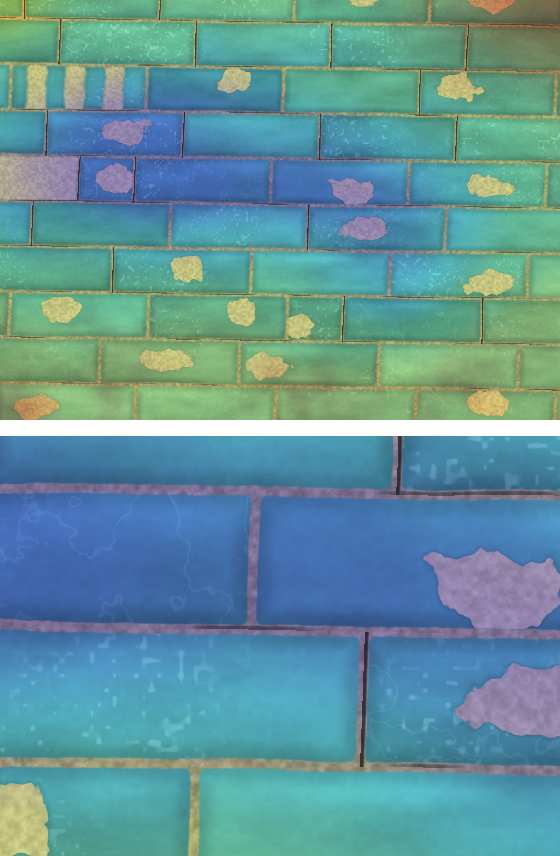
Top, the full canvas; bottom, a detail of the centre.
This texture is drawn by a Shadertoy shader. Its source:

```glsl
const float ROW_HEIGHT = 0.1084;
const float HALF_BRICK = 0.133;
const float JOINT = 0.0039;

float hash(vec2 p) {
    vec3 v = fract(vec3(p.xyx) * 0.1031);
    v += dot(v, v.yzx + 33.33);
    return fract((v.x + v.y) * v.z);
}

float noise(vec2 p) {
    vec2 i = floor(p), f = fract(p);
    f = f * f * (3.0 - 2.0 * f);
    return mix(mix(hash(i), hash(i + vec2(1, 0)), f.x),
               mix(hash(i + vec2(0, 1)), hash(i + vec2(1, 1)), f.x), f.y);
}

float fbm(vec2 p) {
    float sum = 0.0, amp = 0.5;
    for (int i = 0; i < 4; i++) {
        sum += amp * noise(p);
        p = p * 2.03 + 17.7;
        amp *= 0.5;
    }
    return sum / 0.9375;
}

float roundBox(vec2 p, vec2 halfSize, float radius) {
    vec2 d = abs(p) - halfSize + radius;
    return length(max(d, 0.0)) + min(max(d.x, d.y), 0.0) - radius;
}

// Finds the brick under p (y down): its id, local position and half size
void findBrick(vec2 p, out vec2 id, out vec2 local, out vec2 halfSize) {
    float y = (p.y - 0.0143 * p.x - 0.0434) / ROW_HEIGHT + 1.0;
    float row = floor(y);
    float localY = (fract(y) - 0.5) * ROW_HEIGHT;
    float width = 0.3215 + 0.0013 * row;
    float start = 0.059 - 0.0165 * row + 0.1 * mod(row, 2.0) - 0.021 * step(6.0, row);
    float x = p.x - start + 0.04 * localY;

    // Two courses contain an inserted half brick
    bool leftCut = row == 4.0, rightCut = row == 7.0;
    if (leftCut) x += HALF_BRICK;
    float cut = leftCut ? width : (rightCut ? 2.0 * width : 1e3);
    bool isHalf = x > cut && x < cut + HALF_BRICK;
    if (x >= cut + HALF_BRICK) x -= HALF_BRICK;

    float column = floor(x / width);
    float size = isHalf ? HALF_BRICK : width;
    float left = isHalf ? cut : column * width;
    id = vec2(isHalf ? 50.0 : column, row);
    local = vec2(x - left - 0.5 * size, localY);
    halfSize = 0.5 * vec2(size, ROW_HEIGHT) - JOINT;
}

// Distance-like field of the blue pool and its smaller teal lobe
float hueField(vec2 p) {
    vec2 d = p - vec2(0.4, 0.44);
    d *= vec2(0.7, d.y > 0.0 ? 2.2 : 1.35);
    vec2 lobe = p - vec2(0.97, 0.68);
    return length(d) - 0.34 * exp(-14.0 * dot(lobe, lobe)) + 0.2 * (fbm(p * 3.5) - 0.5);
}

vec3 glazeColor(float t) {
    vec3 c = mix(vec3(0.25, 0.4, 0.67), vec3(0.29, 0.63, 0.67), smoothstep(0.1, 0.38, t));
    c = mix(c, vec3(0.36, 0.67, 0.54), smoothstep(0.32, 0.56, t));
    return mix(c, vec3(0.51, 0.7, 0.46), smoothstep(0.55, 0.92, t));
}

// Negative where the glaze has flaked off
float chipField(vec2 q, vec2 id, vec2 halfSize) {
    float rough = fbm(q * 36.0 + id * 9.1) - 0.5;
    if (id == vec2(0, 4)) return -1.0;
    if (id == vec2(0, 2)) {
        float x = q.x + halfSize.x - 0.011;
        float stripe = abs(fract(x / 0.092) - 0.5) - 0.25;
        return max(stripe + 0.15 * rough, (x - 0.276) * 10.0);
    }
    if (hash(id + 3.7) > 0.44) return 1.0;
    vec2 jitter = vec2(hash(id + 11.3), hash(id + 27.9)) - 0.5;
    vec2 radius = mix(vec2(0.034, 0.038), vec2(0.064, 0.029), hash(id + 41.2));
    vec2 d = (q - jitter * halfSize * vec2(1.3, 0.9)) / radius;
    d.y += 0.35 * d.x * d.x * (hash(id + 8.4) - 0.3);
    return length(d) - 0.92 + rough;
}

void mainImage(out vec4 fragColor, in vec2 fragCoord) {
    vec2 p = fragCoord / iResolution.y;
    p.y = 1.0 - p.y;
    float aa = 1.2 / iResolution.y;
    vec2 warped = p + 0.003 * (vec2(noise(p * 14.0), noise(p * 14.0 + 50.0)) - 0.5);
    vec2 id, q, halfSize;
    findBrick(warped, id, q, halfSize);

    float t = hueField(p);
    float edge = roundBox(q, halfSize, 0.005) + 0.002 * (fbm(p * 90.0) - 0.5);
    float brick = 1.0 - smoothstep(-aa, aa, edge);
    float grain = fbm(p * 190.0) - 0.5;
    float tone = hash(id + 5.5) - 0.5;

    // Glaze: broad tone, streaks, bevel and gloss
    vec3 glaze = glazeColor(t + 0.14 * tone);
    float shade = 1.0 + 0.16 * (hash(id + 19.0) - 0.5) + 0.3 * (fbm(q * vec2(10, 26) + id * 7.0) - 0.5);
    shade *= mix(0.87, 1.02, smoothstep(0.0, 0.018, -edge));
    shade += 0.07 * grain - 1.1 * q.y;
    glaze *= shade;
    float crack = 1.0 - smoothstep(0.0, 0.025, abs(fbm(q * 24.0 + id * 5.0) - 0.5));
    glaze += 0.04 * crack * step(0.5, hash(id + 61.0));
    float pits = smoothstep(0.7, 0.95, noise(p * 170.0)) * smoothstep(0.4, 0.75, noise(p * 9.0 + id));
    glaze += 0.1 * pits * step(0.4, hash(id + 71.0));

    // Exposed clay, tinted by the surrounding hue
    vec3 clay = mix(vec3(0.57, 0.51, 0.68), vec3(0.77, 0.77, 0.5), smoothstep(0.16, 0.48, t));
    clay = mix(clay, vec3(0.83, 0.73, 0.43), smoothstep(0.82, 1.0, p.y));
    float chip = chipField(q, id, halfSize);
    float chipAA = aa * 22.0;
    float rim = 1.0 - smoothstep(0.0, 0.14, abs(chip));
    vec3 face = glaze * (1.0 - 0.1 * rim);
    face = mix(face, clay * (1.0 + 0.3 * grain), 1.0 - smoothstep(-chipAA, chipAA, chip));

    // Mortar, with open gaps and shadow below the bricks
    vec3 mortar = clay * (0.84 + 0.4 * grain);
    float openSide = smoothstep(0.0, 0.002, -q.x - halfSize.x) * step(0.6, hash(id + 83.0));
    float underside = smoothstep(0.0, 0.002, q.y - halfSize.y) * smoothstep(0.45, 0.75, noise(p * vec2(14, 30)));
    mortar *= 1.0 - max(0.6 * openSide, 0.38 * underside);
    vec3 color = mix(mortar, face, brick);

    // Dusky upper right, golden upper left and worn lower edge
    float dusk = 1.0 - smoothstep(0.0, 0.48, length((p - vec2(1.36, 0.0)) * vec2(0.85, 1.5)));
    color = mix(color, color * vec3(0.95, 0.55, 0.55), dusk);
    float gold = 1.0 - smoothstep(0.0, 0.24, length(p * vec2(1.0, 1.4)));
    color = mix(color, color * vec3(1.4, 1.03, 0.65), gold);
    float worn = smoothstep(0.74, 1.0, p.y) * smoothstep(0.4, 0.65, fbm(p * 4.0 + 6.0));
    color *= mix(vec3(1.0), vec3(0.88, 0.73, 0.78), worn);
    fragColor = vec4(clamp(color, 0.0, 1.0), 1.0);
}
```
